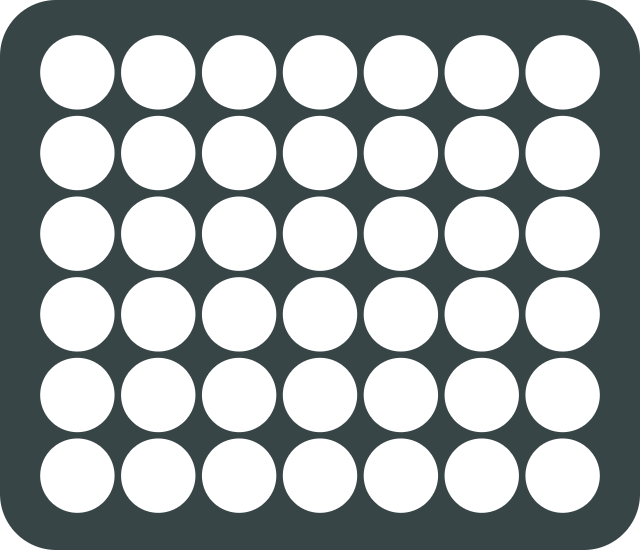
Give the GLSL for this pattern, as a Shadertoy shader.

```glsl
// A dark slate panel with rounded corners, pierced by a 7 by 6 grid of white discs.
// The nearest grid cell gives the disc distance; a rounded box gives the panel.
// Lengths are in canvas heights, measured from the centre.

float roundedBox(vec2 p, vec2 halfSize, float radius) {
    vec2 q = abs(p) - halfSize + radius;
    return length(max(q, 0.0)) + min(max(q.x, q.y), 0.0) - radius;
}

// Distance to the closest disc of a finite, centred grid
float discGrid(vec2 p, vec2 count, vec2 pitch, float radius) {
    vec2 middle = 0.5 * (count - 1.0);
    vec2 cell = clamp(floor(p / pitch + middle + 0.5), vec2(0.0), count - 1.0);
    return length(p - (cell - middle) * pitch) - radius;
}

// Antialiased coverage of the inside of a shape
float coverage(float dist, float pixel) {
    return clamp(0.5 - dist / pixel, 0.0, 1.0);
}

void mainImage(out vec4 fragColor, in vec2 fragCoord) {
    float pixel = 1.0 / iResolution.y;
    vec2 halfCanvas = 0.5 * iResolution.xy * pixel;
    vec2 p = fragCoord * pixel - halfCanvas;

    vec3 white = vec3(1.0);
    vec3 slate = vec3(0.22, 0.27, 0.28);

    // Panel filling the canvas
    float panel = roundedBox(p, halfCanvas, 0.102);
    vec3 color = mix(white, slate, coverage(panel, pixel));

    // Discs, set slightly above the centre
    float discs = discGrid(p - vec2(0.0, 0.0018), vec2(7.0, 6.0), vec2(0.14705, 0.14665), 0.0676);
    color = mix(color, white, coverage(discs, pixel));

    fragColor = vec4(color, 1.0);
}
```
